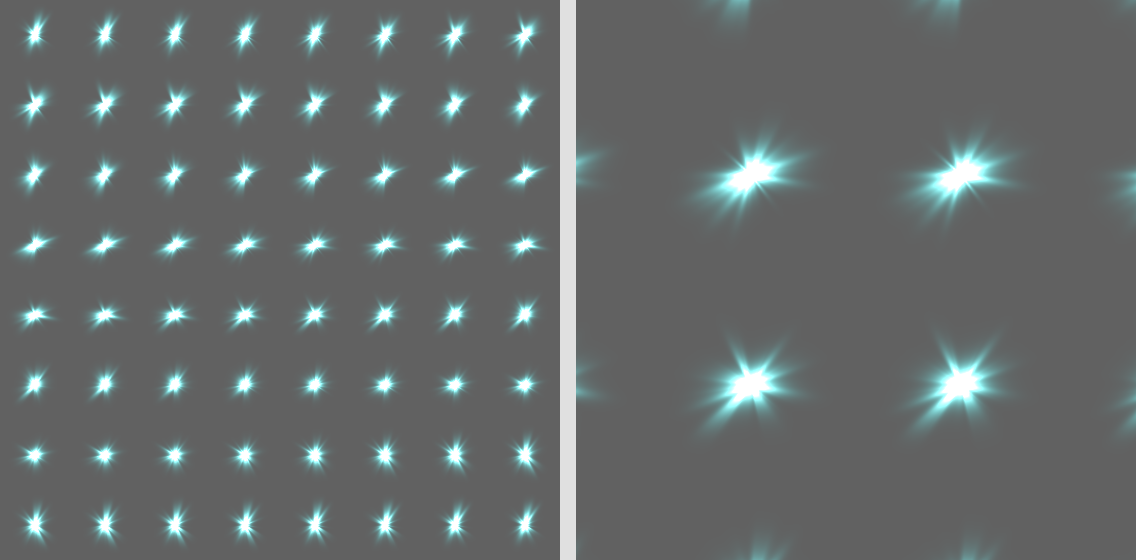
Left: the whole. Right: its middle third, enlarged.
Give the GLSL for this pattern, as a Shadertoy shader.

```glsl
#define REPEATS 8.0
#define BACKGROUND vec3(0.38)
#define BRIGHTNESS 4.2
#define FALLOFF 18.5
#define BROAD_RAYS 15.0
#define FINE_RAYS 34.0
#define CORE_REACH 0.64
#define RAY_REACH 0.95

const float TAU = 6.2831853;

float hash(vec2 p) {
    vec3 q = fract(p.xyx * vec3(0.1031, 0.1030, 0.0973));
    q += dot(q, q.yzx + 33.33);
    return fract((q.x + q.y) * q.z);
}

// Value noise that wraps after the given period
float wrappedNoise(vec2 p, vec2 period) {
    vec2 i = floor(p);
    vec2 f = fract(p);
    f = f * f * (3.0 - 2.0 * f);
    vec2 a = mod(i, period);
    vec2 b = mod(i + 1.0, period);
    return mix(mix(hash(a), hash(vec2(b.x, a.y)), f.x),
               mix(hash(vec2(a.x, b.y)), hash(b), f.x), f.y);
}

// Length of the rays in a direction, drifting slowly with phase
float rayReach(float angle, float phase) {
    float turn = angle / TAU + 0.5;
    float broad = wrappedNoise(vec2(turn * BROAD_RAYS, phase),
                               vec2(BROAD_RAYS, REPEATS));
    float fine = wrappedNoise(vec2(turn * FINE_RAYS, phase + 0.5),
                              vec2(FINE_RAYS, REPEATS));
    float rays = mix(broad, fine, 0.4);

    // Two-sided stretch whose axis swings over the whole cycle
    vec2 swing = cos((phase - vec2(0.3, 2.0)) * TAU / REPEATS);
    vec2 stretch = vec2(-0.07, 0.25) + vec2(-0.22, 0.18) * swing;
    float lobe = 1.0 + dot(stretch, vec2(cos(2.0 * angle), sin(2.0 * angle)));

    return (CORE_REACH + RAY_REACH * rays * rays) * lobe;
}

float starGlow(vec2 p, float phase) {
    float radius = length(p);
    float angle = atan(p.y, p.x + 1e-6);
    float glow = BRIGHTNESS * exp(-FALLOFF * radius / rayReach(angle, phase));
    return glow * (1.0 - smoothstep(0.25, 0.5, radius));
}

void mainImage(out vec4 fragColor, in vec2 fragCoord) {
    vec2 grid = fragCoord / iResolution.xy * REPEATS;
    vec2 cell = floor(grid);

    // Phase advances along each row, from the top row down
    float phase = REPEATS - 1.0 - cell.y + cell.x / REPEATS;
    float glow = starGlow(fract(grid) - 0.5, phase);

    // Cyan halo that burns out to white
    vec3 light = vec3(glow * (0.06 + 0.5 * glow), glow, glow);
    fragColor = vec4(min(BACKGROUND + light, 1.0), 1.0);
}
```
